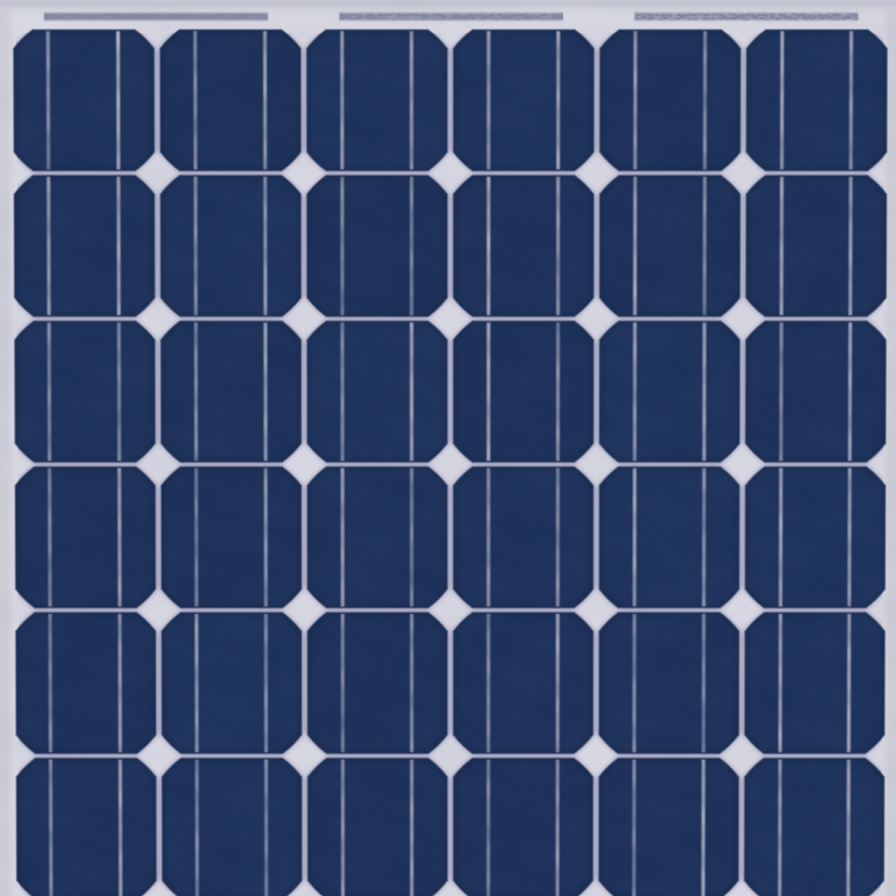
This pattern is drawn by a WebGL 2 fragment shader. Its source:

```glsl
#version 300 es
precision highp float;

uniform vec2 u_resolution;
out vec4 fragColor;

const vec3 SILICON = vec3(0.12, 0.20, 0.36);
const vec3 BACKSHEET = vec3(0.835, 0.835, 0.88);
const vec3 RIBBON = vec3(0.80, 0.79, 0.85);

float hash(vec2 p) {
    p = fract(p * vec2(0.1031, 0.1137));
    p += dot(p, p.yx + 33.3);
    return fract((p.x + p.y) * p.x * 17.3);
}

// Distance to the nearest jittered point
float cellular(vec2 p) {
    vec2 base = floor(p);
    float nearest = 2.0;
    for (int j = -1; j <= 1; j++) {
        for (int i = -1; i <= 1; i++) {
            vec2 id = base + vec2(i, j);
            vec2 point = id + vec2(hash(id + 7.0), hash(id + 41.0));
            nearest = min(nearest, distance(p, point));
        }
    }
    return nearest;
}

float layeredSines(vec2 p) {
    return (sin(p.x + 1.7 * sin(p.y * 0.6)) + sin(p.y * 1.9 + p.x * 0.5)
          + sin(p.y * 4.3 - p.x * 0.8)) / 3.0;
}

// Square with its corners cut by a larger circle
float wafer(vec2 p) {
    vec2 side = abs(p) - vec2(0.481, 0.486);
    return max(max(side.x, side.y), length(p) - 0.598);
}

float band(float d, float halfWidth, float soft) {
    return 1.0 - smoothstep(halfWidth - soft, halfWidth + soft, abs(d));
}

// Frame, margins and the dark connector strips along the top
vec3 backsheet(vec2 uv, float pixel) {
    vec3 color = BACKSHEET + 0.012 * layeredSines(uv * 23.0);
    float edge = min(min(uv.x, 1.0 - uv.x), uv.y);
    color *= mix(0.95, 1.0, smoothstep(0.004, 0.018, edge));
    color = mix(color, vec3(0.73, 0.75, 0.80), 0.6 * band(uv.y - 0.004, 0.003, 0.003));

    float soft = max(pixel, 0.0015);
    float group = floor((uv.x - 0.01) / 0.3295);
    float along = uv.x - 0.174 - group * 0.3295;
    float strip = band(along, 0.125, soft) * band(uv.y - 0.0185, 0.0042, soft + 0.001);
    strip *= step(0.0, group) * step(group, 2.0);
    float grain = cellular(uv * vec2(150.0, 260.0));
    vec3 metal = vec3(0.49, 0.50, 0.60) + (0.04 + 0.07 * group) * (grain - 0.3);
    return mix(color, metal, strip * 0.9);
}

void main() {
    vec2 uv = gl_FragCoord.xy / u_resolution;
    uv.y = 1.0 - uv.y;
    float pixel = 1.0 / min(u_resolution.x, u_resolution.y);

    // Six by six grid, narrowing slightly downward
    float taper = 1.0 - 0.008 * uv.y;
    vec2 grid = vec2((uv.x - 0.5026) / (taper * 0.1637) + 3.0,
                     (uv.y - 0.0306) / 0.1626);
    vec2 id = floor(grid);
    vec2 p = fract(grid) - 0.5;
    float inside = step(0.0, grid.x) * step(grid.x, 6.0) * step(0.0, grid.y);
    float soft = max(pixel / 0.163, 0.011);

    // Narrow gaps are duller than the open corner diamonds
    vec3 color = backsheet(uv, pixel);
    vec2 toCorner = 0.5 - abs(p);
    float gap = smoothstep(0.10, 0.19, toCorner.x + toCorner.y);
    float interior = step(0.04, grid.x) * step(grid.x, 5.96) * step(0.04, grid.y);
    color = mix(color, vec3(0.67, 0.67, 0.77), gap * interior);

    // Silicon with faint tone differences and a darker rim
    float d = wafer(p);
    vec3 cell = SILICON + vec3(0.006, 0.008, 0.012) * (hash(id + 3.0) - 0.5);
    cell += 0.006 * layeredSines(grid * vec2(9.0, 5.0));
    cell += 0.008 * (cellular(grid * 14.0) - 0.45);
    cell *= 1.0 - 0.09 * smoothstep(-0.055, -0.01, d);

    // Two ribbons per cell, unevenly bright along their length
    for (int k = 0; k < 2; k++) {
        float side = float(k) * 2.0 - 1.0;
        float center = -0.003 + side * 0.237 + 0.008 * (hash(id.xx + float(k)) - 0.5);
        float shine = 0.57 + 0.22 * (hash(id + 13.0 * float(k + 1)) - 0.5);
        shine += 0.13 * layeredSines(vec2(id.x * 5.0 + side, grid.y * 7.0));
        shine += 0.08 * exp(-grid.y);
        float ribbon = band(p.x - center, 0.0125, soft);
        ribbon *= 1.0 - smoothstep(0.465, 0.485, abs(p.y));
        cell = mix(cell, RIBBON, ribbon * clamp(shine, 0.3, 0.85));
    }

    float coverage = (1.0 - smoothstep(-soft, soft, d)) * inside;
    fragColor = vec4(mix(color, cell, coverage), 1.0);
}
```
